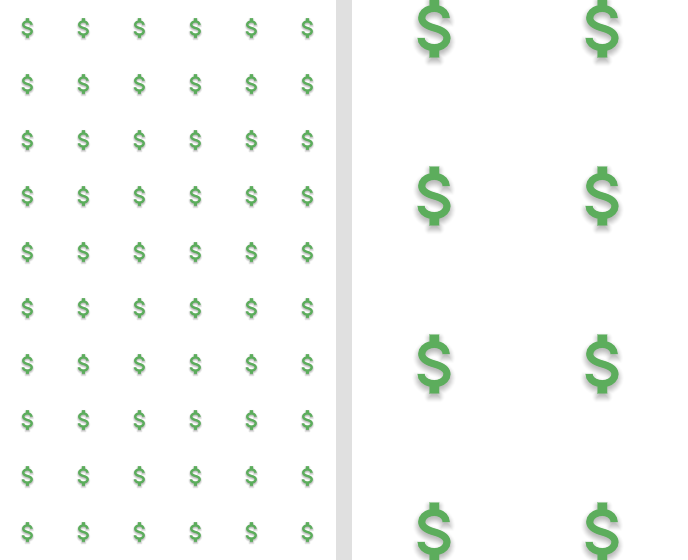
Left, the full canvas; right, a detail of the centre.
Write a Shadertoy shader that draws this pattern.

```glsl
// Grid of small green currency signs with soft drop shadows on white.

const float PI = 3.14159265;
const vec2 REPEATS = vec2(6.0, 10.0);
const vec2 CANVAS = vec2(308.0, 512.0);   // design units across the canvas
const vec3 PAPER = vec3(1.0);
const vec3 GREEN = vec3(0.36, 0.68, 0.36);
const float STROKE = 1.1;                 // half width of the curved stroke
const int STEPS = 20;

float segmentDistance(vec2 p, vec2 a, vec2 b) {
    vec2 ab = b - a;
    return length(p - a - ab * clamp(dot(p - a, ab) / dot(ab, ab), 0.0, 1.0));
}

float boxDistance(vec2 p, vec2 halfSize) {
    vec2 q = abs(p) - halfSize;
    return length(max(q, 0.0)) + min(max(q.x, q.y), 0.0);
}

// Centre line of the upper bowl: t 0..1 is the arch, t 1..2 sweeps to the middle
vec2 bowlPoint(float t, float tipX) {
    const vec2 side = vec2(-3.85, 3.1);
    if (t <= 1.0) {
        float c = cos(PI * t);
        return vec2(c * (c > 0.0 ? tipX : -side.x), side.y + 2.9 * sin(PI * t));
    }
    float s = t - 1.0;
    vec2 control = vec2(side.x, 1.05);
    return mix(mix(side, control, s), mix(control, vec2(0.0), s), s);
}

float bowlDistance(vec2 p, float tipX) {
    float d = 1e3;
    vec2 a = bowlPoint(0.0, tipX);
    for (int i = 1; i <= STEPS; i++) {
        vec2 b = bowlPoint(2.0 * float(i) / float(STEPS), tipX);
        d = min(d, segmentDistance(p, a, b));
        a = b;
    }
    // Flat horizontal cut at the free end
    return max(d - STROKE, min(p.x - 1.2, 3.0 - p.y));
}

// Two bowls in point symmetry, plus a stub above and below
float signDistance(vec2 p) {
    float curve = min(bowlDistance(p, 3.6), bowlDistance(-p, 4.05));
    float stubs = boxDistance(vec2(p.x, abs(p.y) - 7.5), vec2(1.5, 1.5));
    return min(curve, stubs);
}

void mainImage(out vec4 fragColor, in vec2 fragCoord) {
    vec2 uv = fragCoord / iResolution.xy;
    float pixel = CANVAS.x / iResolution.x;

    // Local coordinates of the repeat, in design units
    vec2 p = (fract(uv * REPEATS) - 0.5) * CANVAS / REPEATS;
    p.x += 0.5;

    // Shadow first, then the sign
    float shadow = 1.0 - smoothstep(-1.2, 1.9, signDistance(p + vec2(0.0, 1.1)));
    float ink = 1.0 - smoothstep(-0.6 * pixel, 0.6 * pixel, signDistance(p));
    vec3 color = PAPER * (1.0 - 0.27 * shadow);
    fragColor = vec4(mix(color, GREEN, ink), 1.0);
}
```
